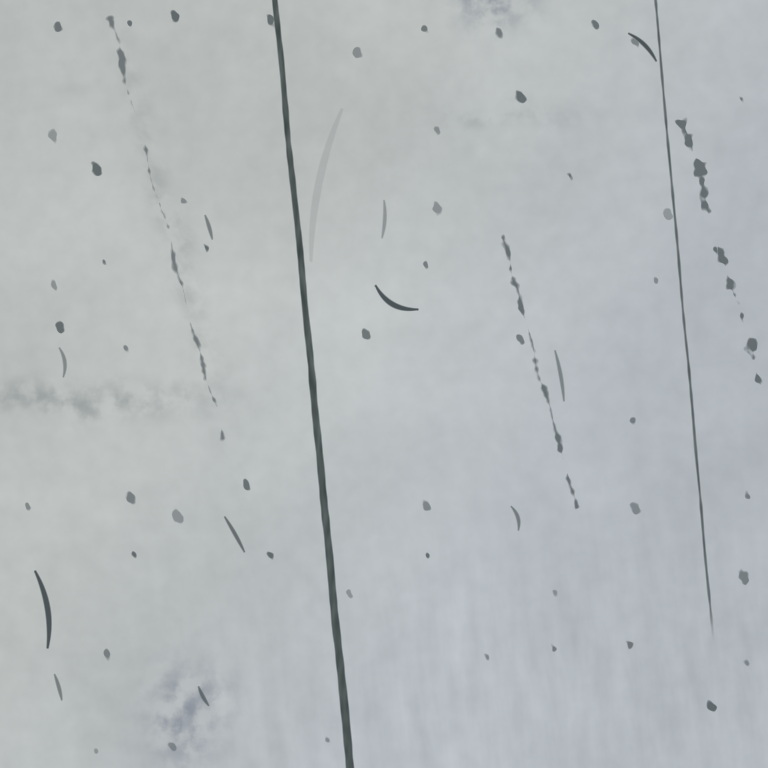
Give the GLSL for this texture, as a three.js fragment shader.

```glsl
// Pale, weathered painted boards: a mottled blue-grey ground from gradient noise,
// two slanted seams, broken cracks and soft stains, then hashed specks and
// short bent scratches scattered one per grid cell.

varying vec2 vUv;

vec2 hash2(vec2 p) {
  vec3 q = fract(p.xyx * vec3(0.1031, 0.1030, 0.0973));
  q += dot(q, q.yzx + 33.33);
  return fract((q.xx + q.yz) * q.zy);
}

float corner(vec2 cell, vec2 offset) {
  return dot(hash2(cell) * 2.0 - 1.0, offset);
}

// Gradient noise, roughly -0.7 to 0.7
float noise(vec2 p) {
  vec2 i = floor(p), f = fract(p), e = vec2(1.0, 0.0);
  vec2 u = f * f * f * (f * (f * 6.0 - 15.0) + 10.0);
  return mix(mix(corner(i, f), corner(i + e, f - e), u.x),
             mix(corner(i + e.yx, f - e.yx), corner(i + 1.0, f - 1.0), u.x), u.y);
}

float fbm(vec2 p) {
  float sum = 0.0, amp = 1.0;
  for (int i = 0; i < 4; i++) {
    sum += amp * noise(p);
    p = p * 2.03 + 17.3;
    amp *= 0.5;
  }
  return sum;
}

float fill(float d) {
  return 1.0 - smoothstep(-0.0014, 0.0014, d);
}

// Long board joint leaning to the right as it descends
float seam(vec2 p, float topX, float slope, float width) {
  float wobble = 0.0025 * noise(vec2(p.y * 8.0, topX * 50.0));
  float rough = 0.0012 * noise(vec2(p.y * 45.0, topX * 90.0));
  return fill(abs(p.x - topX - slope * (1.0 - p.y) - wobble) - width - rough);
}

// Short curved scratch with tapering ends
float scratch(vec2 p, vec2 dir, float len, float bend, float width) {
  vec2 q = vec2(dot(p, dir), dot(p, vec2(-dir.y, dir.x)));
  float t = clamp(q.x / len, -1.0, 1.0);
  float d = length(vec2(q.x - t * len, q.y - bend * (t * t - 0.5)));
  return fill(d - width * (1.0 - 0.6 * t * t));
}

// Ragged line from a to b that swells, thins and breaks off
float crack(vec2 p, vec2 a, vec2 b, float width, float beads) {
  vec2 ab = b - a;
  float t = clamp(dot(p - a, ab) / dot(ab, ab), 0.0, 1.0);
  float d = length(p - a - ab * t + vec2(0.008 * noise(vec2(t * 9.0, a.x * 70.0)), 0.0));
  float swell = noise(vec2(t * beads, a.x * 40.0)) + 0.5 * noise(p * 110.0);
  return 1.0 - smoothstep(-0.002, 0.002, d - width * (0.15 + 1.6 * swell));
}

// Soft patch broken up by noise
float stain(vec2 p, vec2 center, vec2 radius) {
  vec2 q = (p - center + 0.02 * noise(p * 14.0)) / radius;
  return exp(-dot(q, q)) * smoothstep(-0.35, 0.5, fbm(p * 32.0));
}

// One speck and perhaps one scratch in each cell of a grid
float scatterMarks(vec2 p) {
  vec2 cell = floor(p * 10.0);
  vec2 h = hash2(cell + 5.0), k = hash2(cell + 61.0);
  vec2 q = p - (cell + 0.2 + 0.6 * h) / 10.0;
  q.x += 0.25 * q.y;
  float size = mix(0.0022, 0.0065, k.x * k.x);
  float speck = length(q * vec2(1.0, 0.75)) + 0.004 * noise(p * 120.0) - size;
  float marks = fill(speck) * step(k.y, 0.55) * (0.45 + 0.5 * h.y);

  cell = floor(p * 5.0);
  h = hash2(cell + 23.0);
  k = hash2(cell + 97.0);
  float angle = 1.75 + 0.7 * (k.x - 0.5);
  float line = scratch(p - (cell + 0.3 + 0.4 * h) / 5.0, vec2(cos(angle), sin(angle)),
                       mix(0.012, 0.036, h.x), 0.012 * (h.y - 0.5), 0.0024);
  return max(marks, line * step(k.y, 0.4) * (0.4 + 0.5 * k.x));
}

void main() {
  vec2 p = vUv;

  // Mottled paint: warmer at upper left, bluer and streaked at lower right
  float lowerRight = smoothstep(0.5, 1.3, p.x + 0.7 * (1.0 - p.y));
  float tone = 0.055 * fbm(p * 2.6 + 0.4 * noise(p * 4.0)) + 0.02 * fbm(p * 38.0);
  tone += 0.035 * lowerRight * smoothstep(0.5, 0.1, p.y) * fbm(vec2(p.x + 0.1 * p.y, p.y * 0.2) * 42.0);
  vec3 color = vec3(0.722, 0.742, 0.748) + tone;
  color += mix(vec3(0.006, 0.003, -0.008), vec3(-0.018, -0.013, 0.004), lowerRight);

  // Grey smears and bluish bruises
  float smear = stain(p, vec2(0.09, 0.48), vec2(0.17, 0.022));
  smear += 0.5 * stain(p, vec2(0.66, 0.85), vec2(0.11, 0.012));
  smear += 0.5 * stain(p - vec2(0.27 * (1.0 - p.y), 0.0), vec2(0.143, 0.7), vec2(0.018, 0.25));
  color = mix(color, vec3(0.52, 0.55, 0.55), 0.6 * min(smear, 1.0));
  float bruise = stain(p, vec2(0.24, 0.07), vec2(0.045, 0.06)) + stain(p, vec2(0.64, 1.0), vec2(0.05, 0.03));
  color = mix(color, vec3(0.47, 0.50, 0.55), 0.75 * min(bruise, 1.0));
  float scuff = scratch(p - vec2(0.42, 0.76), vec2(0.2, 0.98), 0.1, -0.01, 0.005);
  color = mix(color, vec3(0.6, 0.62, 0.62), 0.4 * scuff);

  // Broken cracks, scattered marks and the few bold scratches
  float marks = 0.65 * crack(p, vec2(0.143, 0.975), vec2(0.29, 0.43), 0.006, 14.0);
  marks = max(marks, 0.75 * crack(p, vec2(0.655, 0.69), vec2(0.75, 0.34), 0.006, 11.0));
  marks = max(marks, 0.75 * crack(p, vec2(0.89, 0.84), vec2(0.99, 0.5), 0.010, 18.0));
  marks = max(marks, 0.85 * scatterMarks(p));
  marks = max(marks, scratch(p - vec2(0.514, 0.608), vec2(0.87, -0.49), 0.031, 0.010, 0.0034));
  marks = max(marks, scratch(p - vec2(0.058, 0.207), vec2(-0.16, 0.987), 0.05, 0.008, 0.0036));
  marks = max(marks, scratch(p - vec2(0.838, 0.94), vec2(0.71, -0.71), 0.025, -0.004, 0.0026));
  color = mix(color, vec3(0.30, 0.33, 0.34), marks);

  // Seams: the wide one opens toward the bottom, the thin one fades out
  float wide = seam(p, 0.358, 0.098, mix(0.0052, 0.0034, p.y));
  float thin = seam(p, 0.853, 0.091, 0.0014) * smoothstep(0.16, 0.22, p.y);
  vec3 groove = vec3(0.28, 0.31, 0.31) + 0.12 * noise(p * vec2(160.0, 35.0));
  color = mix(color, groove, max(0.95 * wide, 0.8 * thin));

  gl_FragColor = vec4(color, 1.0);
}
```
